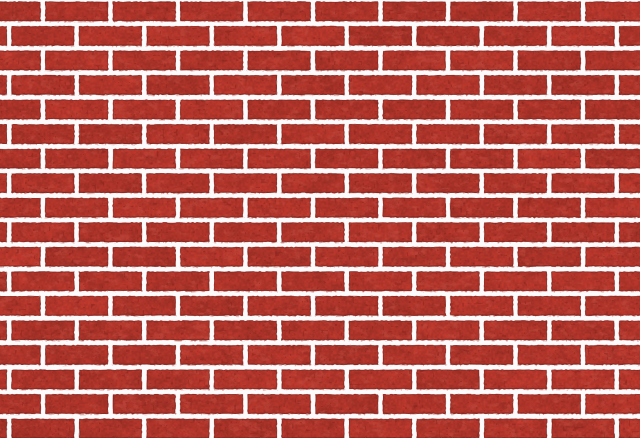
Give the GLSL for this pattern, as a WebGL 2 fragment shader.

```glsl
#version 300 es
precision highp float;
// Running-bond wall of weathered red bricks with white mortar joints.

uniform vec2 u_resolution;
out vec4 fragColor;

// Layout: one unit is the height of a course, measured down from the top.
const vec2  REPEATS      = vec2(9.48, 17.85);  // bricks across, courses down
const vec2  PHASE        = vec2(-0.636, 0.035);
const float CELL_WIDTH   = 2.76;
const vec2  BRICK_HALF   = vec2(1.288, 0.4);
const float CORNER       = 0.03;
const float ROUGHNESS    = 0.035;
const float RIM_WIDTH    = 0.065;
const float CRUMB_REACH  = 0.085;

// Surface variation
const float TONE_SPREAD  = 0.07;
const float MOTTLE       = 0.17;
const float GRAIN        = 0.13;

const vec3 MORTAR    = vec3(0.992, 0.982, 0.984);
const vec3 BRICK_RED = vec3(0.675, 0.200, 0.160);
const vec3 SCUFF_RED = vec3(0.755, 0.290, 0.245);
const vec3 RIM_RED   = vec3(0.500, 0.125, 0.105);
const vec3 CRUMB     = vec3(0.720, 0.500, 0.480);

float hash(vec2 p) {
    vec3 q = fract(p.xyx * 0.1031);
    q += dot(q, q.yzx + 33.33);
    return fract((q.x + q.y) * q.z);
}

float valueNoise(vec2 p) {
    vec2 cell = floor(p);
    vec2 f = fract(p);
    f = f * f * (3.0 - 2.0 * f);
    float low  = mix(hash(cell), hash(cell + vec2(1, 0)), f.x);
    float high = mix(hash(cell + vec2(0, 1)), hash(cell + vec2(1, 1)), f.x);
    return mix(low, high, f.y);
}

// Layered noise in the range 0 to 1.
float fbm(vec2 p) {
    float sum = 0.0;
    float weight = 0.5;
    for (int i = 0; i < 4; i++) {
        sum += weight * valueNoise(p);
        p = p * 2.03 + 17.3;
        weight *= 0.5;
    }
    return sum / 0.9375;
}

float roundedBox(vec2 p, vec2 halfSize, float radius) {
    vec2 d = abs(p) - halfSize + radius;
    return length(max(d, 0.0)) + min(max(d.x, d.y), 0.0) - radius;
}

// Mottled, grainy face with a dark worn rim; local.y grows downwards.
vec3 brickColor(vec2 local, vec2 id, float dist) {
    vec2 p = local + 40.0 * vec2(hash(id + 3.1), hash(id + 8.7));
    float patches = fbm(p * vec2(2.2, 3.0));
    float grain = valueNoise(p * 13.0) - 0.5;

    float tone = 1.0 + TONE_SPREAD * (hash(id + 21.0) - 0.5);
    tone += MOTTLE * (patches - 0.5) + GRAIN * grain;
    vec3 color = BRICK_RED * tone;

    // Chalky scuffs and small dark pits
    float scuff = smoothstep(0.5, 0.85, fbm(p * vec2(4.0, 6.0) + 9.0));
    color = mix(color, SCUFF_RED, 0.55 * scuff);
    float pit = smoothstep(0.8, 0.95, valueNoise(p * 9.0 + 31.0));
    color = mix(color, RIM_RED, 0.4 * pit);

    // The rim is heaviest along the lower edge
    float lower = smoothstep(0.25, 0.4, local.y);
    float rim = 1.0 - smoothstep(0.0, RIM_WIDTH * (1.0 + 0.5 * lower), -dist);
    float wear = 0.6 + 0.4 * valueNoise(p * 7.0 + 5.0);
    return mix(color, RIM_RED, rim * wear);
}

void main() {
    vec2 uv = gl_FragCoord.xy / u_resolution;
    vec2 grid = vec2(uv.x, 1.0 - uv.y) * REPEATS + PHASE;
    float pixel = REPEATS.y / u_resolution.y;

    // Shift alternate courses by half a brick
    float course = floor(grid.y);
    grid.x += 0.5 * mod(course, 2.0);
    vec2 id = vec2(floor(grid.x), course);
    vec2 local = (fract(grid) - 0.5) * vec2(CELL_WIDTH, 1.0);

    // Ragged outline
    vec2 seeded = local + 30.0 * vec2(hash(id), hash(id + 5.3)) + 50.0;
    float dist = roundedBox(local, BRICK_HALF, CORNER);
    dist += ROUGHNESS * (valueNoise(seeded * 11.0) - 0.5);

    // Loose crumbs on the mortar below each brick
    float below = step(0.0, local.y - BRICK_HALF.y + 0.03);
    float near = 1.0 - smoothstep(0.01, CRUMB_REACH, dist);
    float specks = smoothstep(0.55, 0.85, valueNoise(seeded * 12.0 + 70.0));
    vec3 color = mix(MORTAR, CRUMB, 0.6 * below * near * specks);

    float cover = 1.0 - smoothstep(-0.75 * pixel, 0.75 * pixel, dist);
    color = mix(color, brickColor(local, id, dist), cover);
    fragColor = vec4(color, 1.0);
}
```
